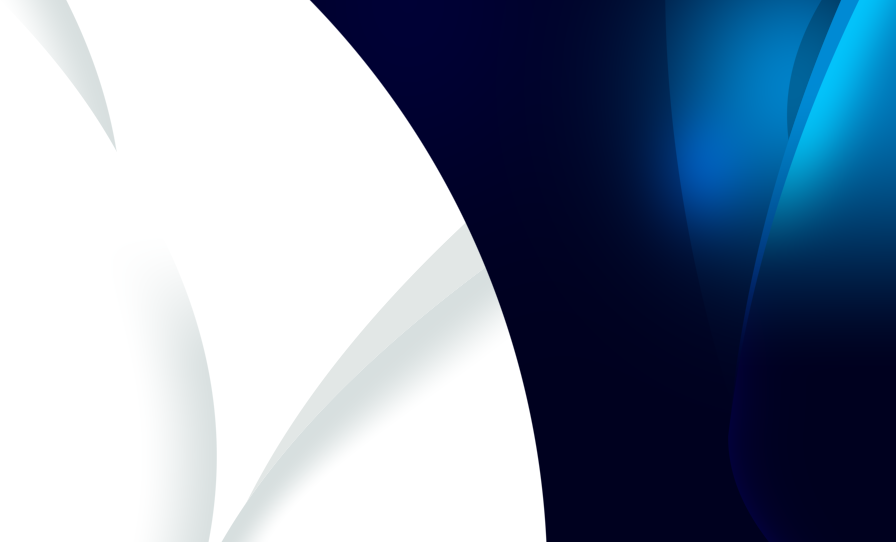
Give the GLSL for this background, as a WebGL 1 fragment shader.

```glsl
precision highp float;
uniform vec2 u_resolution;

const vec3 PAPER = vec3(1.0);
const vec3 PALE_GREY = vec3(0.885, 0.905, 0.9);
const vec3 SHADE_GREY = vec3(0.845, 0.875, 0.875);
const vec3 NAVY = vec3(0.0, 0.003, 0.12);
const vec3 TEAL = vec3(0.0, 0.5, 0.66);
const vec3 CYAN = vec3(0.01, 0.32, 0.28);

// x of a bowed line between two points, at height y
float bowX(float y, vec2 a, vec2 b, float bulge) {
  float t = (y - a.y) / (b.y - a.y);
  return mix(a.x, b.x, t) + bulge * 4.0 * t * (1.0 - t);
}

// Antialiased coverage of the positive side of a distance
float cover(float d, float soft) {
  return smoothstep(-soft, soft, d);
}

float glow(vec2 p, vec2 center, vec2 radius) {
  vec2 q = (p - center) / radius;
  return exp(-dot(q, q));
}

// White sheet with shaded petals and a fold
vec3 paperSheet(vec2 p, float soft) {
  vec3 color = PAPER;

  // Upper petal
  float left = bowX(p.y, vec2(0.0, 1.0), vec2(0.2146, 0.721), 0.015);
  float right = bowX(p.y, vec2(0.122, 1.0), vec2(0.2146, 0.721), 0.012);
  float mask = cover(p.x - left, soft) * cover(right - p.x, soft);
  float shade = 1.0 - smoothstep(0.0, 0.13, right - p.x);
  color = mix(color, SHADE_GREY, mask * shade);

  // Lower petal
  right = bowX(p.y, vec2(0.29, 0.582), vec2(0.384, 0.0), 0.0515);
  mask = cover(right - p.x, soft) * (1.0 - smoothstep(0.3, 0.58, p.y));
  shade = 1.0 - smoothstep(-0.02, 0.15, right - p.x);
  color = mix(color, SHADE_GREY, mask * shade);

  // Flat fold and the shadow beneath it
  float foldTop = bowX(p.y, vec2(0.8605, 0.592), vec2(0.4506, 0.066), -0.038);
  float foldBase = bowX(p.y, vec2(0.893, 0.506), vec2(0.408, 0.0), -0.0485);
  float below = cover(p.x - foldBase, soft);
  color = mix(color, PALE_GREY, cover(p.x - foldTop, soft) * (1.0 - below));
  float width = mix(0.09, 0.22, smoothstep(0.0, 0.4, p.y));
  shade = 1.0 - smoothstep(0.15 * width, width, p.x - foldBase);
  return mix(color, SHADE_GREY, below * shade);
}

// Dark backdrop with a luminous ribbon
vec3 nightRibbon(vec2 p, float soft) {
  vec3 base = NAVY + vec3(0.0, 0.0, 0.09) * glow(p, vec2(0.75, 1.0), vec2(0.3, 0.4));

  // Veil and its soft light
  float veilX = bowX(p.y, vec2(1.225, 1.0), vec2(1.33, 0.313), -0.0236);
  vec3 light = TEAL * glow(p, vec2(1.46, 0.84), vec2(0.25, 0.28));
  light += vec3(0.0, 0.11, 0.27) * glow(p, vec2(1.285, 0.68), vec2(0.09, 0.11));
  vec3 color = base + light * mix(0.68, 1.0, cover(p.x - veilX, soft));

  // Ribbon edges
  vec2 turn = vec2(1.341, 0.195);
  float tail = bowX(p.y, turn, vec2(1.416, 0.0), -0.0193);
  float front = bowX(p.y, vec2(1.582, 1.0), turn, -0.0365);
  float rear = bowX(p.y, vec2(1.549, 1.0), turn, -0.0343);
  front = p.y > turn.y ? front : tail;
  rear = p.y > turn.y ? rear : tail;

  // Darker sliver behind the ribbon
  float sliver = bowX(p.y, vec2(1.513, 1.0), vec2(1.451, 0.753), -0.0215);
  color *= 1.0 - 0.22 * cover(p.x - sliver, soft) * cover(rear - p.x, soft);

  // Narrow rim, then the bright face
  float height = smoothstep(0.3, 0.85, p.y);
  vec3 rim = base + TEAL * 1.08 * height;
  rim += vec3(0.0, 0.02, 0.12) * glow(p, vec2(1.39, 0.48), vec2(0.1, 0.18));
  color = mix(color, rim, cover(p.x - rear, soft));

  float d = p.x - front;
  float gleam = exp(-d * d / 0.0085) * smoothstep(0.48, 0.77, p.y);
  vec3 face = base + TEAL * 0.88 * height + CYAN * gleam;
  float lowFade = 1.0 - smoothstep(0.2, 0.55, p.y);
  face += vec3(0.01, 0.0, 0.11) * exp(-max(d, 0.0) / 0.04) * lowFade;
  return mix(color, face, cover(d, soft));
}

void main() {
  vec2 p = gl_FragCoord.xy / u_resolution * vec2(1.65, 1.0);
  float soft = 0.8 / u_resolution.y;
  float sheet = cover(1.537 - distance(p, vec2(-0.529, -0.074)), soft);
  vec3 color = mix(nightRibbon(p, soft), paperSheet(p, soft), sheet);
  gl_FragColor = vec4(color, 1.0);
}
```
